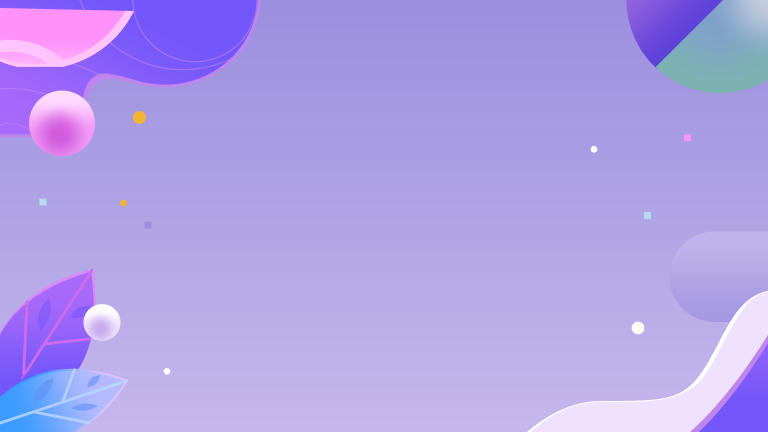
This background is drawn by a WebGL 1 fragment shader. Its source:

```glsl
precision highp float;
uniform vec2 u_resolution;

const vec2 CANVAS = vec2(7.68, 4.34);
const vec3 SKY_TOP = vec3(.605, .56, .87);
const vec3 SKY_LOW = vec3(.775, .72, .925);
const vec3 WHITE = vec3(1);
const vec3 PINK = vec3(1, .57, .98);
const vec3 PALE_PINK = vec3(1, .77, .99);
const vec3 VIOLET = vec3(.45, .34, .98);
const vec3 INDIGO = vec3(.37, .26, .85);
const vec3 ORCHID = vec3(.65, .41, .98);
const vec3 RIM = vec3(.75, .52, .93);
const vec3 MAGENTA = vec3(.82, .36, .87);
const vec3 ORANGE = vec3(.95, .71, .2);
const vec3 ICE = vec3(.71, .85, .93);
const vec3 LILAC = vec3(.935, .885, .995);
const vec3 AZURE = vec3(.24, .61, 1);
const vec3 PERIWINKLE = vec3(.71, .73, 1);
const vec3 SEA_GREEN = vec3(.49, .7, .7);
const vec3 STEEL = vec3(.5, .63, .79);

vec2 p;
vec3 col;
float pixel;

void paint(vec3 tint, float d, float alpha) {
  col = mix(col, tint, alpha * clamp(.5 - d / pixel, 0., 1.));
}
void paint(vec3 tint, float d) { paint(tint, d, 1.); }

float disc(float x, float y, float r) { return length(p - vec2(x, y)) - r; }

float ring(float x, float y, float r, float halfWidth) {
  return abs(disc(x, y, r)) - halfWidth;
}

float square(float x, float y) {
  vec2 q = abs(p - vec2(x, y));
  return max(q.x, q.y) - .035;
}

float line(vec2 a, vec2 b) {
  vec2 v = b - a, r = p - a;
  return length(r - v * clamp(dot(r, v) / dot(v, v), 0., 1.)) - .014;
}

// Lens with a parabolic outline running from tip to base
float leaf(vec2 tip, vec2 base, float halfWidth) {
  float len = length(base - tip);
  vec2 axis = (base - tip) / len, r = p - tip;
  float t = dot(r, axis) / len;
  float side = abs(axis.x * r.y - axis.y * r.x);
  float slope = 4. * halfWidth * (1. - 2. * t) / len;
  return (side - 4. * halfWidth * t * (1. - t)) / sqrt(1. + slope * slope);
}

float smoothMin(float a, float b, float k) {
  float h = max(k - abs(a - b), 0.) / k;
  return min(a, b) - .25 * h * h * k;
}

float waveHeight(float x) {
  float fall = max(6. - x, 0.) / .73;
  return .31 * (1. - fall * fall) + 1.15 / (1. + exp((7.18 - x) / .15));
}

void sphere(vec2 c, float r, vec3 light, vec3 mid, vec3 core) {
  vec2 q = (p - c) / r;
  vec3 tint = mix(mid, light, smoothstep(-.3, .85, q.y));
  tint = mix(core, tint, smoothstep(.1, 1., length(q + vec2(.08, .35))));
  paint(tint, disc(c.x, c.y, r));
}

void drawUpperLeft() {
  // Blob with contour lines
  float bulge = .94 * (length((p - vec2(1.65, 4.39)) / vec2(.96, .93)) - 1.);
  float blob = smoothMin(bulge, max(p.x - .84, 2.96 - p.y), .6);
  paint(RIM, blob);
  paint(mix(ORCHID, VIOLET, smoothstep(-.7, 1.1, .5 * p.x + p.y - 3.9)), blob + .03);
  float contours = min(ring(1.95, 4.34, .62, .006), ring(1.83, 4.75, 1.11, .006));
  for (int i = 0; i < 3; i++) {
    float k = float(i);
    contours = min(contours, ring(.1, 2.8 - .5 * k, .3 + .85 * k, .006));
  }
  paint(RIM, max(contours, blob), .6);

  // Cut disc with a pale arch and edge
  float cut = max(disc(.4, 4.69, 1.045), max(3.67 - p.y, p.y + .023 * p.x - 4.26));
  paint(mix(PALE_PINK, PINK, smoothstep(3.5, 4., p.y)), cut);
  float trim = min(ring(.1, 3.14, .74, .06), -disc(.35, 4.72, 1.025));
  paint(PALE_PINK, max(cut, trim));
  sphere(vec2(.62, 3.1), .33, vec3(1, .86, 1), vec3(.95, .6, .96), MAGENTA);
}

void drawRight() {
  // Disc split along a diagonal
  float split = .707 * (p.x - p.y - 2.89);
  float wheel = disc(7.2, 4.34, .935);
  vec3 shade = mix(INDIGO, vec3(.59, .39, .88), smoothstep(0., .75, -split));
  paint(shade, max(wheel, split - .03));
  vec3 glass = mix(STEEL, SEA_GREEN, smoothstep(-.75, 0., wheel));
  glass = mix(vec3(.77, .8, .87), glass, smoothstep(0., .6, length(p - CANVAS)));
  paint(glass, max(wheel, -split));

  // Soft pill
  vec2 q = vec2(min(p.x - 7.15, 0.), p.y - 1.56);
  vec3 pillTint = mix(SKY_TOP, SKY_LOW, .25 + .63 * smoothstep(-.45, .45, q.y));
  paint(pillTint, length(q) - .455);

  // Wave and corner
  float slope = (waveHeight(p.x + .01) - waveHeight(p.x - .01)) / .02;
  float wave = (p.y - waveHeight(p.x)) / sqrt(1. + slope * slope);
  paint(WHITE, wave);
  paint(LILAC, wave + .01 + .03 * smoothstep(.2, 1.5, slope));
  float u = p.x - 6.9;
  float corner = .65 * (p.y - u * (.9 + .45 * max(u, 0.)));
  paint(RIM, corner);
  paint(mix(VIOLET, ORCHID, .5 * smoothstep(.2, .9, p.y)), corner + .055);
}

void drawLeaves() {
  // Violet leaf
  vec2 tip = vec2(.93, 1.64);
  float back = leaf(tip, vec2(-.11, .05), .43);
  paint(vec3(.85, .54, .95), back);
  paint(mix(VIOLET, ORCHID, smoothstep(.4, 1.4, p.y)), back + .025 * smoothstep(.7, 1.5, p.y));
  float spots = leaf(vec2(.49, 1.34), vec2(.4, 1.02), .055);
  spots = min(spots, leaf(vec2(.92, 1.26), vec2(.7, 1.15), .05));
  paint(VIOLET, max(spots, back), .55);
  float veins = min(line(tip, vec2(.22, .54)), line(vec2(.27, 1.31), vec2(.235, .56)));
  veins = min(veins, line(vec2(.94, .94), vec2(.45, .885)));
  paint(vec3(.81, .42, .93), max(veins, back));

  // Blue leaf over its shadow
  tip = vec2(1.285, .52);
  float front = leaf(tip, vec2(-.29, 0), .34);
  paint(VIOLET, max(back, front - .05), .5);
  paint(mix(AZURE, vec3(.87, .76, 1), smoothstep(.3, 1.1, p.x)), front);
  paint(mix(AZURE, PERIWINKLE, smoothstep(.15, 1.15, p.x + .3 * p.y)), front + .02);
  spots = leaf(vec2(.53, .54), vec2(.34, .3), .055);
  spots = min(spots, leaf(vec2(1, .57), vec2(.87, .45), .035));
  spots = min(spots, leaf(vec2(.98, .26), vec2(.71, .24), .035));
  paint(vec3(.38, .56, .97), spots, .6);
  veins = min(line(tip, vec2(0, .09)), line(vec2(.75, .64), vec2(.63, .31)));
  veins = min(veins, line(vec2(.9, .09), vec2(.35, .2)));
  paint(vec3(.73, .84, 1), max(veins, front), .85);
  sphere(vec2(1.02, 1.1), .185, WHITE, LILAC, vec3(.78, .67, .93));
}

void main() {
  p = gl_FragCoord.xy / u_resolution * CANVAS;
  pixel = CANVAS.x / u_resolution.x;
  col = mix(SKY_LOW, SKY_TOP, p.y / CANVAS.y);
  drawUpperLeft();
  drawRight();
  drawLeaves();

  // Confetti
  paint(ORANGE, min(disc(1.395, 3.16, .065), disc(1.235, 2.3, .034)));
  paint(WHITE, min(disc(6.38, 1.045, .063), min(disc(5.94, 2.84, .033), disc(1.67, .61, .033))));
  paint(ICE, min(square(.43, 2.31), square(6.475, 2.175)));
  paint(SKY_TOP, square(1.48, 2.08));
  paint(PINK, square(6.875, 2.955));
  gl_FragColor = vec4(col, 1);
}
```
